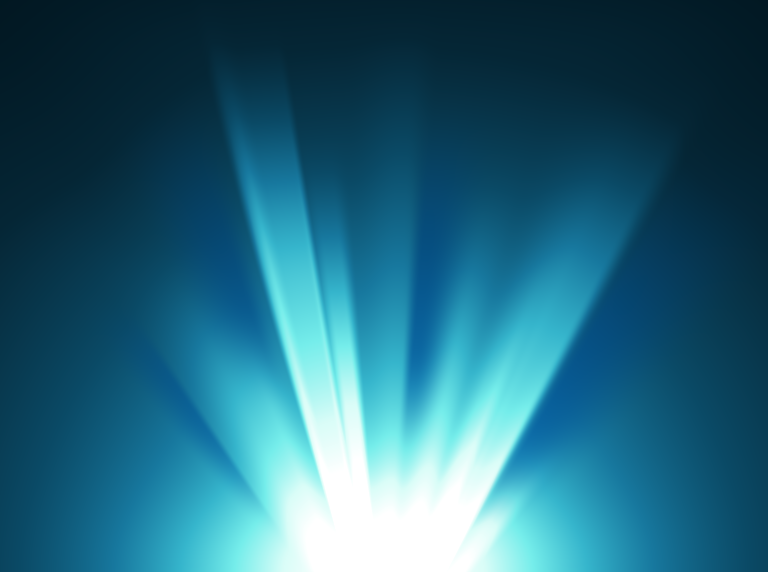
Write a Shadertoy shader that draws this background.

```glsl
// A fan of light rays rising from a white glow on the lower edge.
// Each ray is a soft band in slope around a vanishing point below the canvas;
// bands raise a light level that a colour ramp turns from navy to white.

const vec2  VANISHING_POINT = vec2(0.002, -0.185); // x from centre, in heights
const float GLOW_GAIN    = 7.4;
const float GLOW_FALLOFF = 1.68;
const float GLOW_FLOOR   = 0.6;
const float TOP_DIMMING  = 0.35;
const vec2  FLARE_SIZE   = vec2(0.36, 0.14);
const float FLARE_GAIN   = 1.4;
const float RAY_BEND     = 0.05;
const float SHADOW_RISE  = 0.2;
const vec3  SHADOW_BLUE  = vec3(0.015, 0.34, 0.59);

// Colours for light levels 0 to 7
const int LEVELS = 8;
const vec3 RAMP[LEVELS] = vec3[](
    vec3(0.005, 0.09, 0.13), vec3(0.02, 0.15, 0.21),
    vec3(0.04, 0.29, 0.40),  vec3(0.09, 0.47, 0.62),
    vec3(0.21, 0.71, 0.80),  vec3(0.46, 0.93, 0.92),
    vec3(0.85, 0.99, 0.97),  vec3(1.0));

// Bands: left slope, right slope, left softness, right softness
const int RAYS = 11;
const vec4 RAY_BAND[RAYS] = vec4[](
    vec4(-0.450,  0.500, 0.200, 0.200),
    vec4(-0.620, -0.360, 0.120, 0.060),
    vec4(-0.295, -0.170, 0.020, 0.010),
    vec4(-0.305, -0.275, 0.012, 0.025),
    vec4(-0.165, -0.090, 0.025, 0.018),
    vec4(-0.020,  0.065, 0.050, 0.025),
    vec4( 0.150,  0.270, 0.060, 0.060),
    vec4( 0.360,  0.555, 0.090, 0.030),
    vec4( 0.300,  0.400, 0.040, 0.025),
    vec4( 0.500,  0.560, 0.050, 0.020),
    vec4( 0.620,  0.780, 0.060, 0.060));

// Light: gain, height where the fade begins, height where it ends
const vec3 RAY_LIGHT[RAYS] = vec3[](
    vec3(0.35, 0.90, 1.10), vec3(0.80, 0.25, 0.60),
    vec3(1.60, 0.50, 0.98), vec3(0.80, 0.40, 1.10),
    vec3(1.80, 0.25, 0.78), vec3(0.25, 0.70, 1.05),
    vec3(0.75, 0.25, 0.75), vec3(1.25, 0.40, 0.90),
    vec3(0.85, 0.12, 0.58), vec3(0.60, 0.10, 0.55),
    vec3(0.70, 0.06, 0.24));

const int SHADOWS = 4;
const vec4 SHADOW_BAND[SHADOWS] = vec4[](
    vec4(-0.78, -0.69, 0.080, 0.02),
    vec4(-0.46, -0.34, 0.080, 0.03),
    vec4( 0.07,  0.16, 0.018, 0.06),
    vec4( 0.57,  0.78, 0.035, 0.18));

// Shade: opacity, lower start, height where the fade begins, height of its end
const vec4 SHADOW_SHADE[SHADOWS] = vec4[](
    vec4(0.60, 0.06, 0.32, 0.48),
    vec4(0.70, 0.28, 0.52, 0.85),
    vec4(0.80, 0.20, 0.55, 0.85),
    vec4(0.80, 0.07, 0.38, 0.78));

float softBand(float slope, vec4 band) {
    float enter = smoothstep(band.x - band.z, band.x + band.z, slope);
    float leave = smoothstep(band.y - band.w, band.y + band.w, slope);
    return enter * (1.0 - leave);
}

float fadeOut(float height, float begin, float end) {
    return 1.0 - smoothstep(begin, end, height);
}

vec3 rampColor(float level) {
    vec3 color = RAMP[0];
    for (int i = 1; i < LEVELS; i++) {
        color = mix(color, RAMP[i], clamp(level - float(i - 1), 0.0, 1.0));
    }
    return color;
}

void mainImage(out vec4 fragColor, in vec2 fragCoord) {
    vec2 p = (fragCoord - vec2(0.5 * iResolution.x, 0.0)) / iResolution.y;
    vec2 fromVanishing = p - VANISHING_POINT;
    float slope = fromVanishing.x / fromVanishing.y;

    // The left rays lean outward slightly toward the base
    float leftSide = smoothstep(-0.12, -0.24, slope);
    slope += RAY_BEND * (0.5 - p.y) * leftSide;

    // Wide glow and flat flare at the base
    float dist = length(p);
    vec2 flare = p / FLARE_SIZE;
    float level = GLOW_GAIN * exp(-GLOW_FALLOFF * dist) - GLOW_FLOOR;
    level += FLARE_GAIN * exp(-dot(flare, flare));
    level -= TOP_DIMMING * smoothstep(0.5, 1.0, p.y);

    // Bright rays
    for (int i = 0; i < RAYS; i++) {
        vec3 light = RAY_LIGHT[i];
        level += light.x * softBand(slope, RAY_BAND[i]) * fadeOut(p.y, light.y, light.z);
    }
    vec3 color = rampColor(level);

    // Deep blue shadows between the rays
    vec3 blue = SHADOW_BLUE * clamp(1.42 - dist, 0.3, 1.1);
    for (int i = 0; i < SHADOWS; i++) {
        vec4 shade = SHADOW_SHADE[i];
        float reach = smoothstep(shade.y, shade.y + SHADOW_RISE, p.y)
                    * fadeOut(p.y, shade.z, shade.w);
        color = mix(color, blue, shade.x * reach * softBand(slope, SHADOW_BAND[i]));
    }
    fragColor = vec4(color, 1.0);
}
```
